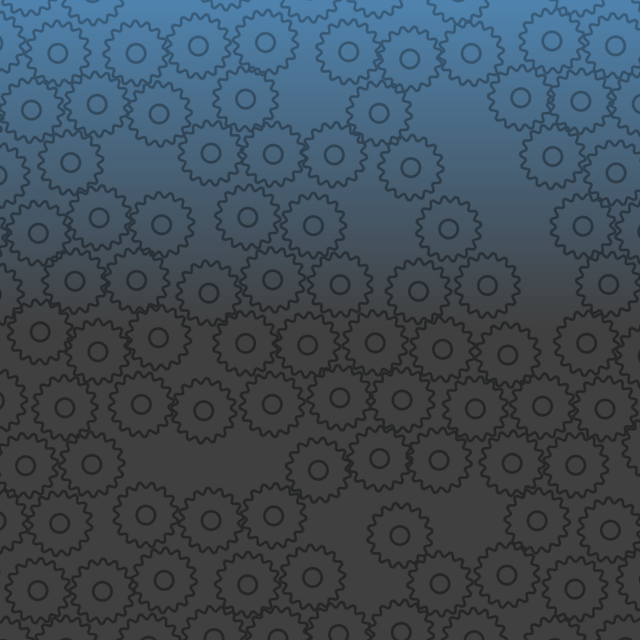
Reproduce this pattern procedurally as a WebGL 2 fragment shader.

```glsl
#version 300 es
precision highp float;

uniform vec2 u_resolution;
out vec4 fragColor;

const float TAU = 6.2831853;
const float SPACING = 0.107;
const float ROW_HEIGHT = 0.866 * SPACING;
const float JITTER = 0.44 * SPACING;
const float MIN_GAP = 0.098;
const float VACANCY = 0.13;

const float GEAR_RADIUS = 0.0468;
const float TOOTH_HEIGHT = 0.0040;
const float TOOTH_COUNT = 16.0;
const float HOLE_RADIUS = 0.0143;

const vec3 SKY_BLUE = vec3(0.310, 0.515, 0.685);
const vec3 CHARCOAL = vec3(0.252, 0.252, 0.250);
const vec3 INK = vec3(0.0, 0.01, 0.02);

float hash(vec2 p) {
    return fract(sin(dot(p, vec2(127.1, 311.7))) * 43758.5453);
}

float rowShift(float row) {
    return 0.5 * mod(row, 2.0);
}

vec2 gridCenter(vec2 cell) {
    return vec2((cell.x + rowShift(cell.y)) * SPACING, cell.y * ROW_HEIGHT);
}

vec2 neighbour(int i) {
    return vec2(float(i % 3 - 1), float(i / 3 - 1));
}

// Gear as center (xy) and presence (z)
vec3 seedGear(vec2 cell) {
    vec2 jitter = vec2(hash(cell + 3.7), hash(cell + 19.3)) - 0.5;
    float present = step(VACANCY, hash(cell + 41.9));
    return vec3(gridCenter(cell) + JITTER * jitter, present);
}

vec2 push(vec3 gear, vec3 other) {
    vec2 away = gear.xy - other.xy;
    float dist = max(length(away), 1e-4);
    return other.z * 0.5 * max(MIN_GAP - dist, 0.0) * away / dist;
}

// Two relaxation passes keep gears from overlapping
vec3 spreadGear(vec2 cell) {
    vec3 gear = seedGear(cell);
    vec2 shift = vec2(0.0);
    for (int i = 0; i < 9; i++) {
        if (i != 4) shift += push(gear, seedGear(cell + neighbour(i)));
    }
    return vec3(gear.xy + shift, gear.z);
}

vec3 settledGear(vec2 cell) {
    vec3 gear = spreadGear(cell);
    vec2 shift = vec2(0.0);
    for (int i = 0; i < 9; i++) {
        if (i != 4) shift += push(gear, spreadGear(cell + neighbour(i)));
    }
    return vec3(gear.xy + shift, gear.z);
}

// Distance to the toothed rim or the round hole
float gearOutline(vec2 p, float turn) {
    float r = length(p);
    float phase = TOOTH_COUNT * (atan(p.y, p.x) + turn);
    float slope = TOOTH_HEIGHT * TOOTH_COUNT * cos(phase) / GEAR_RADIUS;
    float rim = abs(r - GEAR_RADIUS - TOOTH_HEIGHT * sin(phase));
    return min(rim / sqrt(1.0 + slope * slope), abs(r - HOLE_RADIUS));
}

float nearestOutline(vec2 p) {
    float nearest = 1.0;
    float middleRow = round(p.y / ROW_HEIGHT);
    for (int i = 0; i < 9; i++) {
        vec2 offset = neighbour(i);
        float row = middleRow + offset.y;
        float column = round(p.x / SPACING - rowShift(row)) + offset.x;
        vec2 cell = vec2(column, row);
        if (seedGear(cell).z < 0.5) continue;
        if (distance(p, gridCenter(cell)) > 1.1 * SPACING) continue;
        vec2 local = p - settledGear(cell).xy;
        nearest = min(nearest, gearOutline(local, TAU * hash(cell + 73.1)));
    }
    return nearest;
}

void main() {
    vec2 p = gl_FragCoord.xy / u_resolution.y;

    // Blue fades to charcoal halfway down
    float blueness = clamp((p.y - 0.49) / 0.51, 0.0, 1.0);
    vec3 color = mix(CHARCOAL, SKY_BLUE, blueness);

    // Soft translucent gear lines
    float softness = max(0.0027, 1.0 / u_resolution.y);
    float line = 1.0 - smoothstep(0.0008, 0.0008 + softness, nearestOutline(p));
    float opacity = mix(0.43, 0.28, blueness);
    color = mix(color, INK, line * opacity);

    fragColor = vec4(color, 1.0);
}
```
